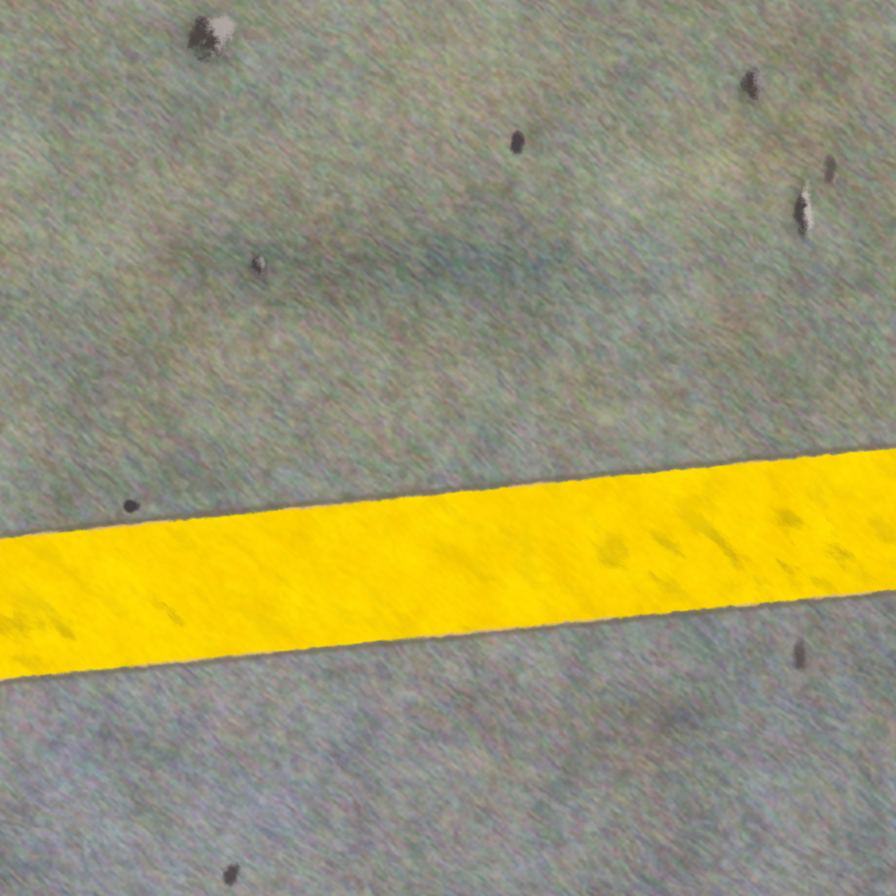
Write a three.js fragment shader that draws this texture.

```glsl
// Weathered concrete crossed by a slanted yellow painted stripe, with small stones and pits.
varying vec2 vUv;

float hash(vec2 p) {
  vec3 q = fract(vec3(p.xyx) * 0.1031);
  q += dot(q, q.yzx + 33.33);
  return fract((q.x + q.y) * q.z);
}

float noise(vec2 p) {
  vec2 i = floor(p), f = fract(p);
  f = f * f * (3.0 - 2.0 * f);
  return mix(mix(hash(i), hash(i + vec2(1.0, 0.0)), f.x),
             mix(hash(i + vec2(0.0, 1.0)), hash(i + vec2(1.0)), f.x), f.y);
}

// Layered noise centred on zero
float fbm(vec2 p) {
  float sum = 0.0, gain = 0.5;
  for (int i = 0; i < 5; i++) {
    sum += gain * (noise(p) - 0.5);
    p = mat2(0.8, 0.6, -0.6, 0.8) * p * 2.03 + 17.0;
    gain *= 0.55;
  }
  return sum;
}

// Soft elliptical patch, 1 at its centre
float blob(vec2 p, vec2 centre, vec2 radius) {
  vec2 d = (p - centre) / radius;
  return exp(-dot(d, d));
}

// Stone lit from the right, with shade on its left
vec3 stone(vec3 base, vec2 p, vec2 centre, vec2 radius, float lightness) {
  vec2 d = (p - centre) / radius;
  float r = length(d) + 1.1 * fbm(p * 75.0);
  float side = d.x + 0.3 * d.y + 1.5 * fbm(p * 110.0);
  vec3 face = mix(vec3(0.28, 0.25, 0.25), vec3(0.70, 0.67, 0.66) * lightness,
                  smoothstep(-0.5, 0.5, side));
  base *= 1.0 - 0.25 * blob(p, centre - radius * vec2(0.5, 0.2), radius * 1.1);
  return mix(base, face, 0.85 * (1.0 - smoothstep(0.65, 1.15, r)));
}

// Dark pit or stain
vec3 pit(vec3 base, vec2 p, vec2 centre, vec2 radius, float depth) {
  float r = length((p - centre) / radius) + 0.9 * fbm(p * 90.0);
  return mix(base, vec3(0.27, 0.24, 0.25), depth * (1.0 - smoothstep(0.4, 1.2, r)));
}

// Fine coloured grain drawn out along a falling diagonal
vec3 grain(vec2 p) {
  vec2 warped = p + 0.018 * vec2(fbm(p * 14.0), fbm(p * 14.0 + 40.0));
  vec2 q = mat2(0.77, 0.64, -0.64, 0.77) * warped;
  vec2 s = q * vec2(70.0, 190.0);
  vec3 tint = vec3(noise(s), noise(s + 71.0), noise(s + 143.0)) - 0.5;
  float grey = noise(q * vec2(95.0, 260.0) + 9.0) + noise(p * 230.0) * 0.6 - 0.8;
  return tint * 0.075 + grey * 0.085;
}

vec3 concrete(vec2 p) {
  vec3 c = mix(vec3(0.535, 0.535, 0.525), vec3(0.54, 0.545, 0.485),
               smoothstep(0.15, 0.6, p.y));
  // Broad worn and damp patches
  c += vec3(0.06, 0.05, 0.025) * blob(p, vec2(0.78, 0.83), vec2(0.13, 0.08));
  c += vec3(0.055, 0.045, 0.03) * blob(p, vec2(0.48, 0.93), vec2(0.12, 0.09));
  c += vec3(0.04, 0.035, 0.03) * blob(p, vec2(0.08, 0.77), vec2(0.18, 0.08));
  c += vec3(0.01, 0.025, 0.045) * blob(p, vec2(0.2, 0.11), vec2(0.3, 0.12));
  c -= vec3(0.065, 0.045, 0.02) * blob(p, vec2(0.51, 0.69), vec2(0.13, 0.05));
  c -= vec3(0.05, 0.045, 0.035) * blob(p, vec2(0.65, 0.89), vec2(0.09, 0.06));
  c -= vec3(0.045, 0.035, 0.03) * blob(p, vec2(0.29, 0.69), vec2(0.13, 0.04));
  c -= vec3(0.03, 0.03, 0.035) * blob(p, vec2(0.65, 0.20), vec2(0.3, 0.08));
  c += 0.13 * fbm(p * 7.0) + vec3(0.05, 0.0, -0.05) * fbm(p * 11.0 + 30.0);
  c += 0.10 * fbm(p * 32.0 + 8.0) + grain(p);

  // Stones and chips
  c = stone(c, p, vec2(0.238, 0.962), vec2(0.026, 0.025), 1.0);
  c = stone(c, p, vec2(0.845, 0.905), vec2(0.014, 0.019), 0.85);
  c = stone(c, p, vec2(0.897, 0.768), vec2(0.011, 0.029), 1.1);
  c = stone(c, p, vec2(0.290, 0.706), vec2(0.008, 0.012), 0.9);
  c = pit(c, p, vec2(0.577, 0.841), vec2(0.008, 0.016), 0.9);
  c = pit(c, p, vec2(0.926, 0.812), vec2(0.008, 0.019), 0.6);
  c = pit(c, p, vec2(0.146, 0.436), vec2(0.009, 0.009), 0.95);
  c = pit(c, p, vec2(0.893, 0.268), vec2(0.009, 0.018), 0.6);
  c = pit(c, p, vec2(0.258, 0.025), vec2(0.010, 0.013), 0.8);
  return c;
}

vec3 paint(vec2 p) {
  vec2 q = mat2(0.77, 0.64, -0.64, 0.77) * p;
  vec3 c = vec3(0.99, 0.835, 0.005) + vec3(0.05, 0.10, 0.02) * fbm(p * 24.0);
  // Smudges gather in a few worn places
  float wear = blob(p, vec2(0.195, 0.32), vec2(0.025, 0.02))
             + blob(p, vec2(0.54, 0.325), vec2(0.04, 0.02))
             + blob(p, vec2(0.88, 0.39), vec2(0.09, 0.035))
             + 0.6 * blob(p, vec2(0.72, 0.37), vec2(0.06, 0.03))
             + 0.6 * blob(p, vec2(0.03, 0.29), vec2(0.07, 0.03));
  float smear = smoothstep(0.0, 0.3, fbm(q * vec2(22.0, 55.0)));
  c = mix(c, vec3(0.68, 0.57, 0.08), smear * (0.12 + 0.65 * min(wear, 1.0)));
  return c + 0.25 * grain(p) * vec3(1.0, 1.0, 0.5);
}

void main() {
  vec2 p = vUv;
  float ragged = 0.004 * fbm(p * 130.0);
  float top = 0.399 + 0.101 * p.x - p.y + ragged;
  float bottom = p.y - 0.242 - 0.100 * p.x + ragged;
  float inside = min(top, bottom);
  vec3 c = concrete(p);
  // Thin dark seam outside the stripe, pale flecks along its rim
  c = mix(c, vec3(0.43, 0.38, 0.30), 0.55 * exp(-pow((inside + 0.004) / 0.004, 2.0)));
  c = mix(c, paint(p), smoothstep(-0.002, 0.002, inside));
  float fleck = smoothstep(0.52, 0.75, noise(vec2(p.x * 24.0, top > bottom ? 3.0 : 8.0)));
  c = mix(c, vec3(0.91, 0.76, 0.48), 0.6 * fleck * exp(-pow(inside / 0.0022, 2.0)));
  gl_FragColor = vec4(clamp(c, 0.0, 1.0), 1.0);
}
```
